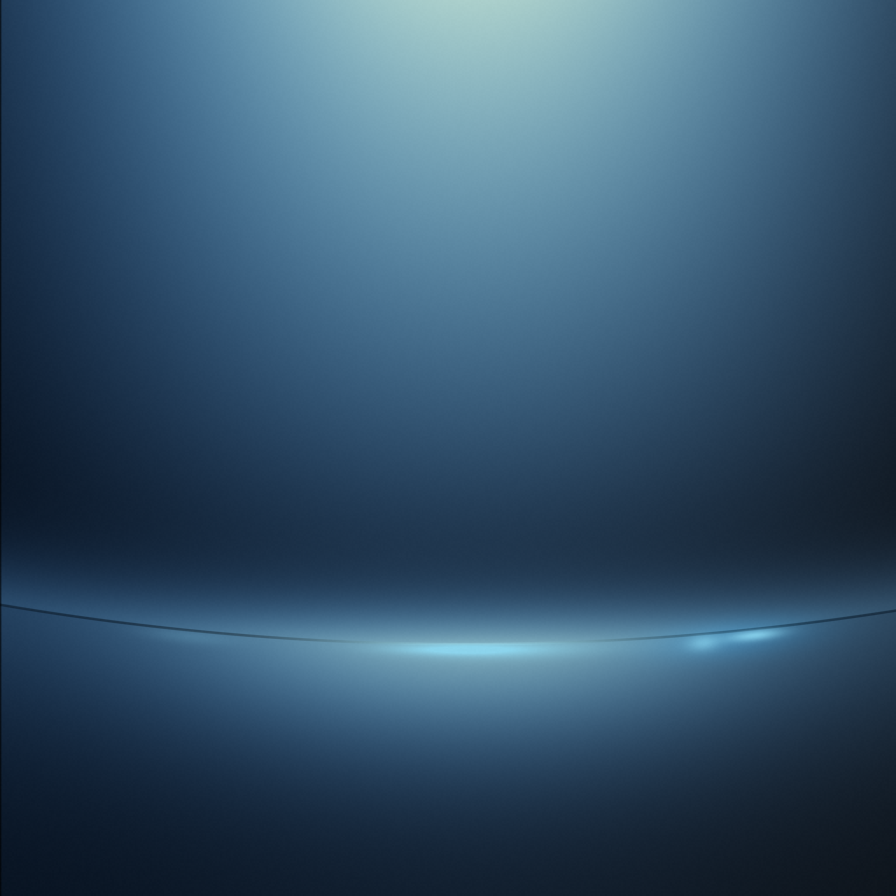
Give the GLSL for this background, as a WebGL 1 fragment shader.

```glsl
precision highp float;
uniform vec2 u_resolution;

// Cool ramp from near-black navy to pale mist
vec3 mistColor(float level) {
  float cube = level * level * level;
  return vec3(0.56 * level + 0.40 * cube, level, 1.6 * level - 0.76 * level * level);
}

float bell(float x, float width) {
  return exp(-x * x / (width * width));
}

float softSpot(vec2 p, vec2 center, vec2 radius) {
  vec2 q = (p - center) / radius;
  return exp(-dot(q, q));
}

float hash(vec2 p) {
  return fract(sin(dot(p, vec2(12.99, 78.23))) * 43758.5);
}

void main() {
  vec2 uv = gl_FragCoord.xy / u_resolution;
  float pixel = 1.0 / u_resolution.y;
  float offset = uv.x - 0.53;

  // Shallow bowl-shaped horizon
  float horizon = 0.281 + 0.163 * (uv.x - 0.52) * (uv.x - 0.52);
  float height = uv.y - horizon;
  float above = max(height, 0.0);
  float below = max(-height, 0.0);

  // Overhead light on the wall, with a halo above the horizon
  float wall = max(0.17 + 1.02 * (uv.y - 0.37), 0.09);
  wall *= bell(offset, mix(0.50, 0.47, uv.y));
  float haloWidth = 0.045 + 0.04 * offset * offset;
  float halo = mix(0.23, 0.57, bell(offset, 0.33));
  wall += halo * exp(-pow(above / haloWidth, 1.3));

  // Lit floor fading towards the bottom
  float floorWidth = 0.12 + 0.12 * offset * offset;
  float floorLight = mix(0.14, 0.57, bell(offset, 0.35));
  float ground = mix(0.06, 0.10, bell(offset, 0.4));
  ground += floorLight * exp(-pow(below / floorWidth, 1.4));

  float wallMask = smoothstep(-pixel, pixel, height);
  vec3 color = mistColor(mix(ground, wall, wallMask));
  color += vec3(-0.02, 0.0, 0.03) * (0.5 - uv.x);

  // Thin rim, dark at the sides and pale in the middle
  float rim = 1.0 - smoothstep(0.0005, 0.0012 + pixel, abs(height));
  float rimCenter = bell(offset, 0.2);
  color = mix(color, mix(vec3(0.05, 0.11, 0.17), vec3(0.58, 0.80, 0.86), rimCenter), rim * 0.65);

  // Cyan glints hanging just under the rim
  vec2 rimPoint = vec2(uv.x, height);
  float glint = 0.9 * softSpot(rimPoint, vec2(0.515, -0.006), vec2(0.075, 0.006));
  glint += 0.5 * softSpot(rimPoint, vec2(0.56, -0.008), vec2(0.11, 0.010));
  glint += 0.95 * softSpot(rimPoint, vec2(0.842, -0.007), vec2(0.030, 0.006));
  glint += 0.65 * softSpot(rimPoint, vec2(0.785, -0.010), vec2(0.018, 0.009));
  glint += 0.18 * softSpot(rimPoint, vec2(0.21, -0.007), vec2(0.05, 0.008));
  glint *= mix(1.0, 0.35, wallMask);
  float aura = softSpot(rimPoint, vec2(0.82, -0.008), vec2(0.09, 0.022));
  color += vec3(0.0, 0.09, 0.14) * aura;
  color = mix(color, vec3(0.56, 0.86, 0.96), min(glint, 1.0) * 0.85);

  // Dark left border and fine grain
  color *= mix(0.4, 1.0, smoothstep(0.0005, 0.0025, uv.x));
  color += (hash(floor(uv * 512.0)) - 0.5) * 0.008;
  gl_FragColor = vec4(clamp(color, 0.0, 1.0), 1.0);
}
```
